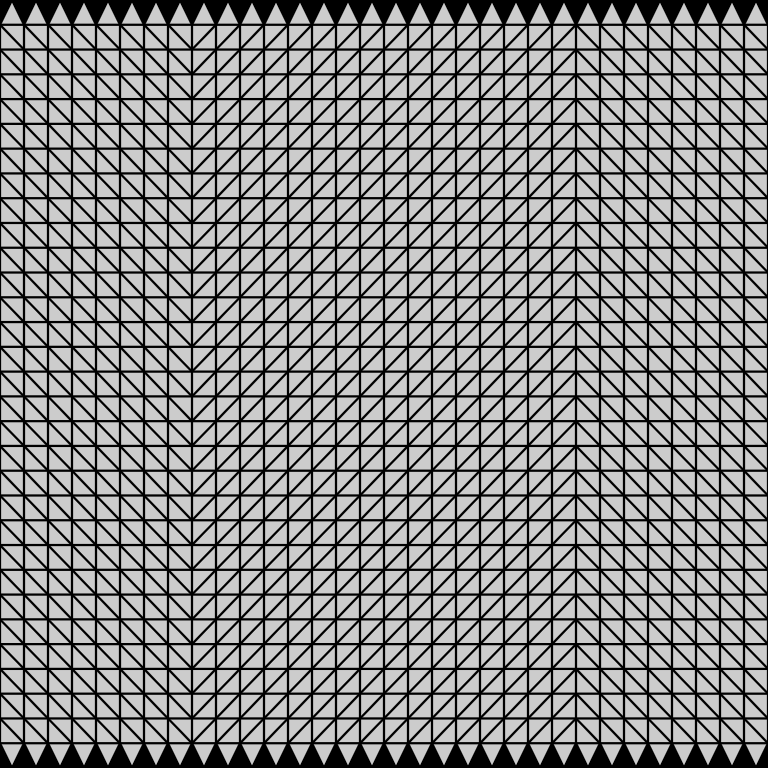
A WebGL 1 fragment shader for this pattern:

```glsl
precision highp float;
// Light triangulated mesh with folded diagonals and spiked top and bottom borders.

uniform vec2 u_resolution;

const vec2 GRID = vec2(32.0, 31.0);        // cells across and down
const float LINE_WIDTH = 1.5 / 512.0;      // in canvas units
const float VALLEY_COLUMN = 8.0;           // column where diagonals meet in a V
const vec3 FILL_COLOR = vec3(0.8);
const vec3 LINE_COLOR = vec3(0.0);

// Distance, in cells, to the nearest whole number.
float gridDistance(float x) {
  return abs(fract(x + 0.5) - 0.5);
}

// Share of the pixel left uncovered by a line at the given distance.
float outsideLine(float dist, float pixel) {
  return clamp((dist - 0.5 * LINE_WIDTH) / pixel + 0.5, 0.0, 1.0);
}

// Distance to the diagonals, which mirror at the valley and half a canvas later.
float diagonalDistance(vec2 cell) {
  float halfSpan = 0.5 * GRID.x;
  float folded = abs(mod(cell.x - VALLEY_COLUMN + halfSpan, GRID.x) - halfSpan);
  return gridDistance(folded - cell.y) / length(GRID);
}

// Signed distance to the sides of a border spike, positive inside.
float spikeDistance(vec2 cell, float height) {
  float inset = 0.5 * (1.0 - height) - abs(fract(cell.x) - 0.5);
  return inset / length(GRID * vec2(1.0, 0.5));
}

void main() {
  vec2 uv = gl_FragCoord.xy / u_resolution;
  float pixel = 1.0 / min(u_resolution.x, u_resolution.y);
  vec2 cell = uv * GRID;

  // Height above the spike base: negative in the mesh, one at the canvas edge.
  float height = abs(cell.y - 0.5 * GRID.y) - (0.5 * GRID.y - 1.0);

  float light = outsideLine(gridDistance(cell.y) / GRID.y, pixel);
  if (height > 0.0) {
    light *= outsideLine(spikeDistance(cell, height), pixel);
  } else {
    light *= outsideLine(gridDistance(cell.x) / GRID.x, pixel);
    light *= outsideLine(diagonalDistance(cell), pixel);
  }

  gl_FragColor = vec4(mix(LINE_COLOR, FILL_COLOR, light), 1.0);
}
```
